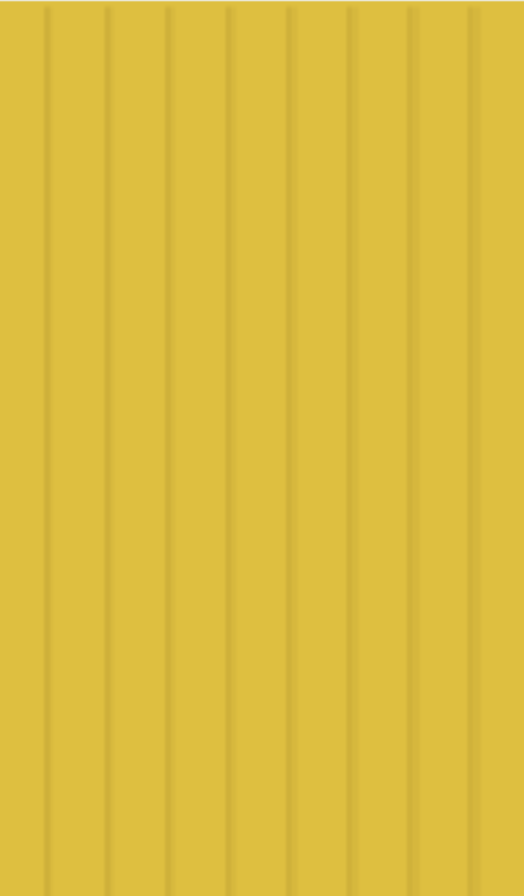
Write a Shadertoy shader that draws this pattern.

```glsl
// Yellow ribbed panel: eight soft vertical grooves on a flat ground.
// Each groove is a dark core with a paler shelf on its right side that
// widens from groove to groove; a thin pale rim closes the top edge.

const vec3 PANEL_COLOUR  = vec3(0.871, 0.749, 0.251);
const vec3 GROOVE_COLOUR = vec3(0.806, 0.688, 0.226);
const vec3 RIM_COLOUR    = vec3(0.92, 0.91, 0.83);

const float GROOVE_COUNT = 8.0;
const float PITCH        = 0.1154;  // groove spacing, in canvas widths
const float FIRST_GROOVE = 0.0915;  // centre of the leftmost core
const float RIM_HEIGHT   = 0.0015;  // in canvas heights

// Soft band between left and right, with its own fade on each side.
float softBand(float x, float left, float right, float fadeIn, float fadeOut) {
    return smoothstep(left - fadeIn, left + fadeIn, x)
         * (1.0 - smoothstep(right - fadeOut, right + fadeOut, x));
}

// Groove shade at offset x from its core; growth runs 0 to 1 across the panel.
float grooveShade(float x, float growth) {
    float core = softBand(x, -0.0075, 0.0055, 0.0045, 0.0055);
    float shelfEnd = mix(0.0100, 0.0185, growth);
    float shelf = softBand(x, -0.0060, shelfEnd, 0.0050, 0.0050);
    return max(core * mix(0.95, 0.85, growth), shelf * mix(0.35, 0.52, growth));
}

// Shade of all grooves at canvas position x.
float groovesShade(float x) {
    float index = clamp(round((x - FIRST_GROOVE) / PITCH), 0.0, GROOVE_COUNT - 1.0);
    float offset = x - FIRST_GROOVE - index * PITCH;
    return grooveShade(offset, index / (GROOVE_COUNT - 1.0));
}

void mainImage(out vec4 fragColor, in vec2 fragCoord) {
    vec2 uv = fragCoord / iResolution.xy;
    float fromTop = 1.0 - uv.y;

    // Grooves fade out just below the rim.
    float grooveEnd = smoothstep(0.003, 0.012, fromTop);
    vec3 colour = mix(PANEL_COLOUR, GROOVE_COLOUR, groovesShade(uv.x) * grooveEnd);

    // Antialiased rim: the share of this pixel that it covers.
    float rim = clamp((RIM_HEIGHT - fromTop) * iResolution.y + 0.5, 0.0, 1.0);
    colour = mix(colour, RIM_COLOUR, rim);

    fragColor = vec4(colour, 1.0);
}
```
